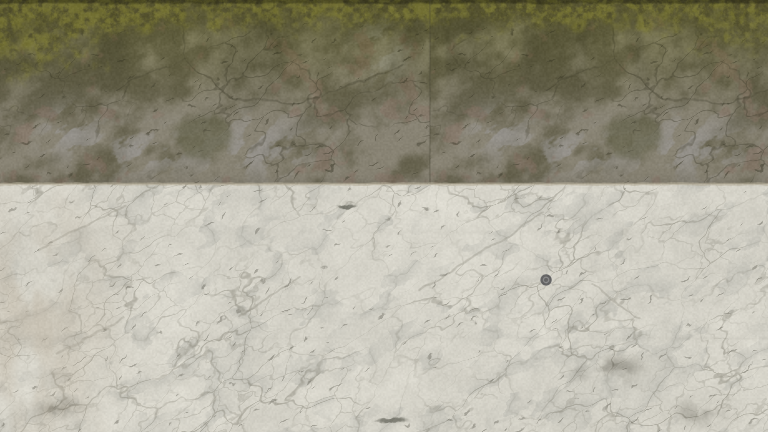
This texture is drawn by a Shadertoy shader. Its source:

```glsl
// A weathered wall: a mossy olive stone band above a pale veined marble face.
// Veins are borders of warped, sheared Voronoi cells; stains are layered noise.
// The upper stone repeats once per slab.

const float LEDGE_Y = .574, SLAB_WIDTH = .995;
const vec2 GRAIN = vec2(.84, .54);
const vec3 MARBLE = vec3(.835, .826, .785);
const vec3 MARBLE_GREY = vec3(.7, .7, .67);
const vec3 VEIN = vec3(.57, .56, .51);
const vec3 RUST = vec3(.74, .7, .63);
const vec3 STONE_DARK = vec3(.4, .385, .305);
const vec3 STONE_LIGHT = vec3(.535, .515, .455);
const vec3 LILAC = vec3(.61, .6, .59);
const vec3 PINK = vec3(.53, .44, .39);
const vec3 MOSS_DARK = vec3(.32, .31, .17);
const vec3 MOSS_LIGHT = vec3(.47, .46, .2);
const vec3 CRACK = vec3(.27, .26, .2);

// Segments as start.xy, end.xy.
const vec4 SLAB_CRACKS[5] = vec4[5](
  vec4(.417, .93, .428, .86), vec4(.428, .86, .544, .773), vec4(.278, .803, .428, .86),
  vec4(.544, .773, .694, .757), vec4(.694, .757, .926, .85));
const vec4 LONG_VEINS[5] = vec4[5](
  vec4(.127, .178, .29, .264), vec4(.556, .26, .694, .363), vec4(.972, .329, 1.26, .502),
  vec4(.093, .421, .29, .525), vec4(1.366, .34, 1.48, .26));

float hash(vec2 p) {
  vec3 q = fract(p.xyx * .1031);
  q += dot(q, q.yzx + 33.33);
  return fract((q.x + q.y) * q.z);
}
vec2 hash2(vec2 p) { return vec2(hash(p), hash(p + 41.7)); }
float noise(vec2 p) {
  vec2 i = floor(p), f = fract(p), e = vec2(1, 0);
  f = f * f * (3. - 2. * f);
  return mix(mix(hash(i), hash(i + e), f.x), mix(hash(i + e.yx), hash(i + 1.), f.x), f.y);
}
float fbm(vec2 p) {
  float sum = 0., amp = .533;
  for (int i = 0; i < 4; i++) {
    sum += amp * noise(p);
    p = mat2(1.6, 1.2, -1.2, 1.6) * p + 7.3;
    amp *= .5;
  }
  return sum;
}
vec2 warp(vec2 p, float scale, float amount) {
  return p + amount * (vec2(fbm(p * scale), fbm(p * scale + 19.)) - .5);
}
vec2 alongGrain(vec2 p) { return vec2(dot(p, GRAIN), 1.7 * dot(p, vec2(-GRAIN.y, GRAIN.x))); }

// Distance to the nearest warped cell border, in canvas units.
float veinDistance(vec2 p, float scale) {
  vec2 q = warp(alongGrain(p) * scale + 20., 1.2, 1.3), a = vec2(8), b = a;
  for (int i = 0; i < 9; i++) {
    vec2 c = floor(q) + vec2(i % 3, i / 3) - 1., r = c + hash2(c) - q;
    if (dot(r, r) < dot(a, a)) { b = a; a = r; }
    else if (dot(r, r) < dot(b, b)) b = r;
  }
  return (dot(b, b) - dot(a, a)) / (2.6 * length(b - a) * scale);
}
float segmentDistance(vec2 p, vec4 s) {
  vec2 d = s.zw - s.xy, r = p - s.xy;
  return length(r - d * clamp(dot(r, d) / dot(d, d), 0., 1.));
}
float line(float d, float width) { return 1. - smoothstep(width, width + 1.5 / iResolution.y, d); }
float blob(vec2 p, float x, float y, float w, float h) {
  vec2 d = (p - vec2(x, y)) / vec2(w, h);
  return exp(-dot(d, d));
}
// Short ragged pits scattered along the grain.
float pits(vec2 p, float scale) {
  vec2 q = alongGrain(warp(p, 30., .035)) * scale, cell = floor(q);
  vec2 d = (fract(q) - .3 - .4 * hash2(cell)) / scale;
  float size = hash(cell + 5.);
  return step(hash(cell + 9.), .3) * line(length(d * vec2(.4, 1)), .0002 + .002 * size * size);
}

vec3 marble(vec2 p) {
  float fine = fbm(p * 24.), big = veinDistance(p, 6.5);
  vec3 col = MARBLE + .06 * (fbm(p * 5. + 3.) - .5) + .06 * (fine - .5);
  // Grey fills swell beside the veins.
  float fill = smoothstep(.53, .58, fbm(alongGrain(p) * 15. + 8.)) * exp(-big * 38.);
  col = mix(col, MARBLE_GREY, .5 * fill);
  float fade = smoothstep(.3, .7, fbm(p * 9. + 31.));
  col = mix(col, VEIN, line(big, .0004) * (.13 + .35 * fade));
  col = mix(col, VEIN, line(veinDistance(p + 3.7, 13.), .0002) * .3 * fade);
  vec2 w = warp(p, 16., .024);
  for (int i = 0; i < 5; i++) col = mix(col, VEIN, .35 * line(segmentDistance(w, LONG_VEINS[i]), .0006));
  col = mix(col, VEIN * .8, .5 * pits(p, 22.));
  // Brown weathering, faint courses and soot.
  col = mix(col, RUST, .5 * blob(p, .08, .25, .17, .3) * smoothstep(.3, .75, fbm(p * vec2(17, 8))));
  col -= .04 * fine * (exp(-abs(p.y - .217) * 230.) + .6 * exp(-abs(p.y - .463) * 200.));
  float soot = blob(p, 1.42, .145, .08, .03) + .8 * blob(p, 1.62, .045, .07, .03) + .7 * blob(p, .14, .055, .05, .018);
  col -= .27 * soot * smoothstep(.25, .8, fine);
  // Two chips and a round fixing.
  vec2 rough = warp(p, 60., .012);
  float chip = max(blob(rough, .803, .523, .024, .006), blob(rough, .907, .0255, .044, .008));
  col = mix(col, vec3(.4, .4, .36), .75 * smoothstep(.3, .8, chip));
  float r = length(p - vec2(1.264, .352));
  float dark = max(line(abs(r - .0105), .0012), line(r, .003));
  return mix(col, vec3(.56 - .17 * dark), line(r, .0115));
}

vec3 mossyStone(vec2 p) {
  vec2 s = vec2(mod(p.x, SLAB_WIDTH), p.y);
  float height = (p.y - LEDGE_Y) / (1. - LEDGE_Y), fine = fbm(s * 32.);
  float tone = fbm(alongGrain(s) * 9. + 2.) + .5 * (fine - .5) - .2 * (height - .45);
  vec3 col = mix(STONE_DARK, STONE_LIGHT, smoothstep(.22, .72, tone));
  // Lilac, pink and olive patches.
  float pale = blob(s, .16, .7, .07, .06) + blob(s, .33, .65, .12, .05) + blob(s, .6, .66, .13, .08) + blob(s, .88, .88, .06, .07);
  col = mix(col, LILAC, .7 * pale * smoothstep(.44, .6, fbm(alongGrain(s) * 22. + 4.)));
  col = mix(col, PINK, .4 * smoothstep(.64, .74, fbm(s * 19. + 51.)));
  float olive = blob(warp(s, 18., .06), .475, .69, .07, .055);
  col = mix(col, vec3(.39, .385, .29), .65 * smoothstep(.2, .6, olive));
  float fade = smoothstep(.4, .65, fbm(s * 8. + 6.));
  col = mix(col, CRACK, .35 * fade * line(veinDistance(s + 5., 8.), .0004));
  vec2 w = warp(s, 15., .04);
  for (int i = 0; i < 5; i++) col = mix(col, CRACK, .6 * fine * line(segmentDistance(w, SLAB_CRACKS[i]), .0005));
  col = mix(col, CRACK, .5 * pits(s, 25.));
  // Damp streaks and moss creeping down.
  float streak = fbm(p * vec2(16, 2.5));
  col *= 1. - .12 * smoothstep(.45, .75, streak) * smoothstep(.2, .9, height);
  col *= mix(vec3(1), vec3(.9, .91, .74), smoothstep(.3, .9, height));
  float reach = .055 + .075 * blob(p, 0., 1., .25, 1.) + .025 * smoothstep(1.4, 1.7, p.x);
  float moss = smoothstep(-.5, .8, 1. - (1. - p.y) / reach + 2. * (fine - .5) + .9 * (streak - .5));
  float bright = fbm(p * 85.) + .5 * (fbm(p * 7.) - .5);
  col = mix(col, mix(MOSS_DARK, MOSS_LIGHT, smoothstep(.25, .75, bright)), .85 * moss);
  col *= 1. - .3 * smoothstep(.988, .995, p.y + .008 * (fine - .5));
  col = mix(col, CRACK, .3 * line(abs(p.x - SLAB_WIDTH), .0004));
  return col * (1. - .1 * exp(-height * 30.));
}

void mainImage(out vec4 fragColor, in vec2 fragCoord) {
  vec2 p = fragCoord / iResolution.y;
  float ledge = p.y - LEDGE_Y - .002 * (noise(p.xx * 45.) - .5);
  vec3 col = ledge > 0. ? mossyStone(p) : marble(p);
  col = mix(col, vec3(.7, .67, .59), .7 * line(abs(ledge), .0015));
  fragColor = vec4(col + .04 * (noise(p * 260.) - .5), 1);
}
```
